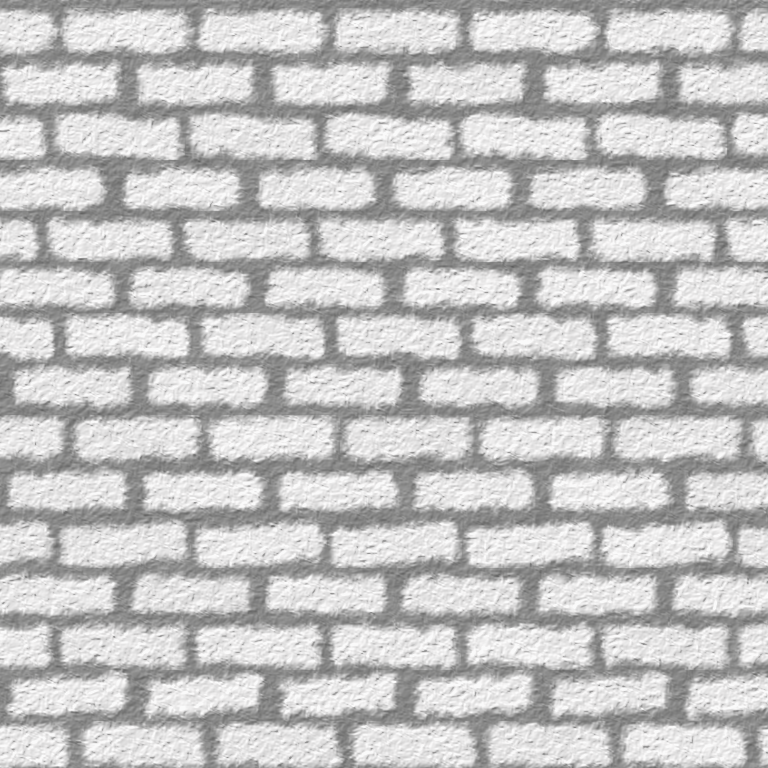
A WebGL 1 fragment shader for this texture:

```glsl
precision highp float;
// Painted brick wall: rough off-white bricks with soft edges in grey mortar.

uniform vec2 u_resolution;

const float TAU = 6.283185;

// Layout, in canvas units
const vec2 PITCH = vec2(0.1764, 0.0663);       // brick spacing across and up
const float FIRST_ROW = 0.0286;                // centre of the lowest row
const vec2 ROW_START = vec2(0.1628, 0.2565);   // brick centre in even, odd rows
const vec2 EVEN_HALF = vec2(0.0800, 0.0253);   // half size, even rows
const vec2 ODD_HALF = vec2(0.0750, 0.0231);    // half size, odd rows
const float ROW_SWAY = 0.0145;                 // sideways drift of the rows
const float ROW_LEAN = -0.0017;                // extra sideways shift per row
const float ROW_LIFT = 0.0036;                 // uneven row heights
const float CORNER = 0.011;
const float TILT = 0.035;

// Edges and surface
const float EDGE_SOFT = 0.0075;
const float EDGE_WOBBLE = 0.0075;
const float EDGE_GRAIN = 0.0075;
const float GRAIN_SCALE = 185.0;
const float BRICK_RELIEF = 0.27;
const float MORTAR_RELIEF = 0.20;
const float PIT_DEPTH = 0.16;
const vec3 BRICK = vec3(0.905, 0.902, 0.902);
const vec3 MORTAR = vec3(0.532, 0.532, 0.530);

float hash(vec2 p) {
  vec3 q = fract(p.xyx * 0.1031);
  q += dot(q, q.yzx + 33.33);
  return fract((q.x + q.y) * q.z);
}

float noise(vec2 p) {
  vec2 cell = floor(p);
  vec2 f = fract(p);
  f = f * f * (3.0 - 2.0 * f);
  float low = mix(hash(cell), hash(cell + vec2(1.0, 0.0)), f.x);
  float high = mix(hash(cell + vec2(0.0, 1.0)), hash(cell + vec2(1.0)), f.x);
  return mix(low, high, f.y);
}

// Height of the rough plaster, slightly stretched sideways
float plaster(vec2 uv) {
  vec2 p = uv * GRAIN_SCALE * vec2(0.85, 1.1) + 40.0;
  p += 0.8 * noise(p * 0.5 + 17.0);
  return 0.4 * noise(p * 0.55) + 0.6 * noise(p) + 0.4 * noise(p * 1.9 + 9.0);
}

float roundedBox(vec2 p, vec2 halfSize, float radius) {
  vec2 q = abs(p) - halfSize + radius;
  return length(max(q, 0.0)) + min(max(q.x, q.y), 0.0) - radius;
}

// x: distance to the brick edge, y: random tone of the brick
vec2 brickField(vec2 uv) {
  float row = floor((uv.y - FIRST_ROW) / PITCH.y + 0.5);
  float odd = mod(row, 2.0);
  float rowKey = row + 20.0;

  // Rows drift sideways and vary in height
  float start = mix(ROW_START.x, ROW_START.y, odd);
  start += ROW_SWAY * cos(TAU * (row - 6.5) / 7.5) + ROW_LEAN * (row - 7.0);
  float lift = ROW_LIFT * cos(TAU * (row - 7.0) / 8.0);
  float column = floor((uv.x - start) / PITCH.x + 0.5);
  vec2 brickKey = vec2(column + 30.0, rowKey);
  vec2 p = uv - vec2(start + column * PITCH.x, FIRST_ROW + row * PITCH.y + lift);

  // One outline per row, with small changes from brick to brick
  p.y += p.x * TILT * (2.0 * hash(vec2(rowKey, 3.0)) - 1.0);
  p.y += 0.005 * (noise(vec2(p.x * 24.0 + 10.0, rowKey * 5.3)) - 0.5);
  vec2 halfSize = mix(EVEN_HALF, ODD_HALF, odd);
  halfSize.y += 0.003 * (hash(vec2(rowKey, 8.0)) - 0.5);
  float d = roundedBox(p, halfSize, CORNER);
  d += EDGE_WOBBLE * (noise(p * 55.0 + rowKey * vec2(7.0, 13.0)) - 0.5);
  d += 0.003 * (noise(p * 70.0 + brickKey * 11.0) - 0.5);
  return vec2(d, hash(brickKey));
}

void main() {
  vec2 uv = gl_FragCoord.xy / u_resolution;
  float pixel = 1.0 / min(u_resolution.x, u_resolution.y);

  // Light from the upper left over the plaster
  float height = plaster(uv);
  float relief = height - plaster(uv + vec2(-0.0016, 0.0024));
  float broad = noise(uv * 38.0 + 5.0) - 0.5;

  // Ragged, blurred paint edge
  vec2 brick = brickField(uv);
  float edge = brick.x + EDGE_GRAIN * (0.7 - height);
  float soft = max(EDGE_SOFT, pixel);
  float paint = 1.0 - smoothstep(-soft, soft, edge);

  // Brick and mortar surfaces
  float pits = smoothstep(0.22, 0.55, -relief);
  vec3 brickColor = BRICK + BRICK_RELIEF * relief - PIT_DEPTH * pits;
  brickColor += 0.025 * broad + 0.025 * (brick.y - 0.5);
  vec3 mortarColor = MORTAR + MORTAR_RELIEF * relief + 0.05 * broad;

  vec3 color = mix(mortarColor, brickColor, paint);
  gl_FragColor = vec4(clamp(color, 0.0, 0.98), 1.0);
}
```
